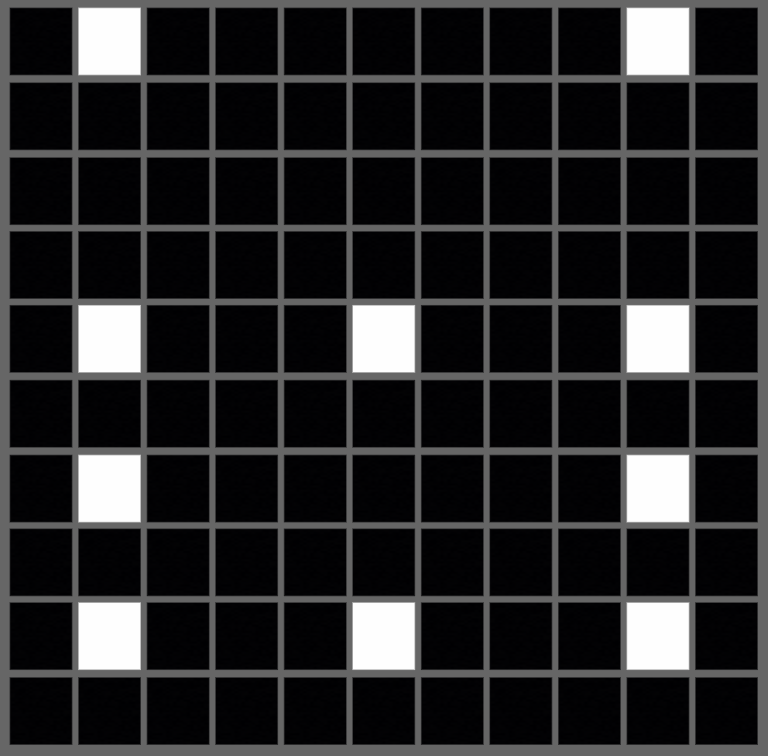
This pattern is drawn by a Shadertoy shader. Its source:

```glsl
// A grey lattice of near-black tiles, eleven by ten, with nine lit white tiles.
// Each point finds its nearest tile; a box distance gives the soft tile edge,
// a parity rule picks the lit tiles, and value noise weaves a faint dark grain.

const float CANVAS_RATIO = 504.0 / 512.0;      // height over width
const vec2 GRID_COUNT = vec2(11.0, 10.0);
const vec2 FIRST_CENTER = vec2(0.0534, 0.0592); // lower left tile, in canvas widths
const vec2 PITCH = vec2(0.08926, 0.0968);
const vec2 HALF_TILE = vec2(0.0405, 0.0437);
const float ROW_DRIFT = 0.0014;                // slight unevenness between rows
const float EDGE_SOFTNESS = 0.0021;
const vec2 GRAIN_SCALE = vec2(9.0, 16.0);
const float GRAIN_AMOUNT = 0.012;
const vec3 LATTICE_GREY = vec3(0.40);
const vec3 TILE_BLACK = vec3(0.006, 0.005, 0.012);
const vec3 TILE_WHITE = vec3(0.996);

float hash(vec2 p) {
    vec3 q = fract(vec3(p.xyx) * 0.1031);
    q += dot(q, q.yzx + 33.33);
    return fract((q.x + q.y) * q.z);
}

float valueNoise(vec2 p) {
    vec2 cell = floor(p);
    vec2 f = fract(p);
    f = f * f * (3.0 - 2.0 * f);
    float low = mix(hash(cell), hash(cell + vec2(1.0, 0.0)), f.x);
    float high = mix(hash(cell + vec2(0.0, 1.0)), hash(cell + vec2(1.0)), f.x);
    return mix(low, high, f.y);
}

float boxDistance(vec2 p, vec2 halfSize) {
    vec2 d = abs(p) - halfSize;
    return length(max(d, 0.0)) + min(max(d.x, d.y), 0.0);
}

// Lit tiles: two side columns on most odd rows, the middle column on two rows.
bool isLit(ivec2 tile) {
    bool side = abs(tile.x - 5) == 4 && tile.y % 2 == 1 && tile.y != 7;
    bool middle = tile.x == 5 && (tile.y == 1 || tile.y == 5);
    return side || middle;
}

void mainImage(out vec4 fragColor, in vec2 fragCoord) {
    vec2 p = fragCoord / iResolution.xy * vec2(1.0, CANVAS_RATIO);

    // Nearest tile and the position relative to its centre
    vec2 tile = clamp(floor((p - FIRST_CENTER) / PITCH + 0.5), vec2(0.0), GRID_COUNT - 1.0);
    vec2 center = FIRST_CENTER + tile * PITCH;
    float wave = sin((tile.y - 1.0) * 0.785398);
    center.y -= ROW_DRIFT * wave * wave;
    vec2 local = p - center;

    // Tile colour with faint grain
    float grain = valueNoise((local / HALF_TILE + 1.0) * GRAIN_SCALE) - 0.5;
    vec3 tileColor = isLit(ivec2(tile)) ? TILE_WHITE : TILE_BLACK + GRAIN_AMOUNT * grain;

    // Soft edge into the lattice
    float softness = max(EDGE_SOFTNESS, 1.0 / iResolution.x);
    float coverage = clamp(0.5 - boxDistance(local, HALF_TILE) / softness, 0.0, 1.0);
    vec3 color = mix(LATTICE_GREY, tileColor, coverage);
    fragColor = vec4(clamp(color, 0.0, 1.0), 1.0);
}
```
